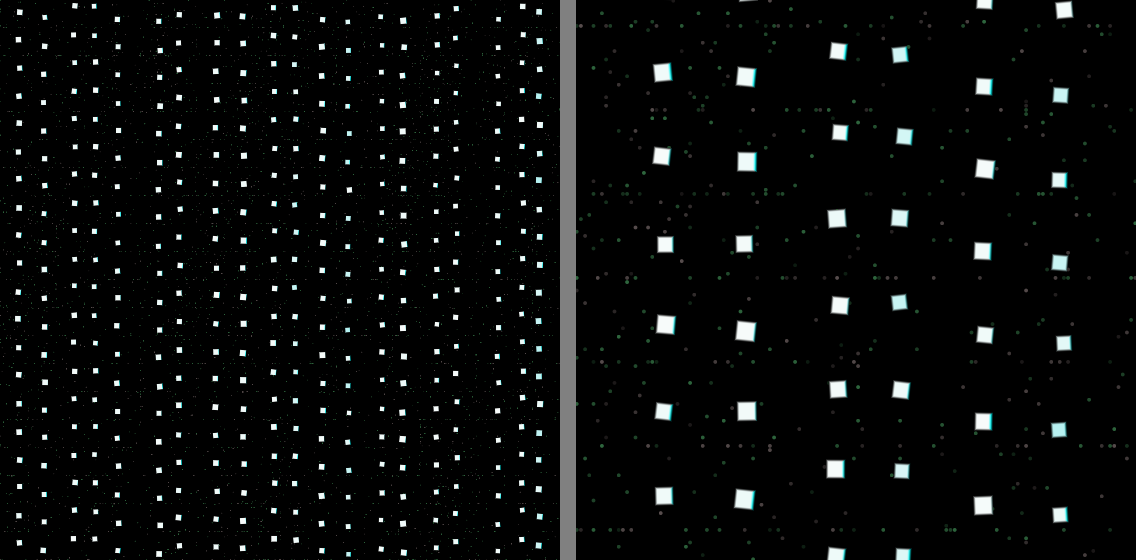
Left: the whole. Right: its middle third, enlarged.
A three.js fragment shader for this pattern:

```glsl
// Black field with a 20 by 20 grid of small pale squares, scattered by column, over faint specks.
varying vec2 vUv;

const float CELLS = 20.0;            // repeats across and down
const vec2 SIDE = vec2(0.155, 0.225); // smallest and largest square, in cells
const vec2 SPREAD = vec2(0.2, 0.8);  // range of a column's place inside its cell
const float JITTER = 0.035;          // wander of each square around that place
const float TILT = 0.12;             // largest turn of a square, in radians
const float SOFT = 0.02;             // half width of the smoothed edge, in cells
const float FRINGE = 0.022;          // sideways shift of the red edge, in cells
const float SPECKS_PER_CELL = 20.0;
const float SPECK_CHANCE = 0.008;
const float SEAM_CHANCE = 0.14;      // chance of a speck along the cell borders
const float CYAN_COLUMNS = 0.15;     // share of columns with a strong tint

const vec3 WHITE = vec3(0.97, 0.985, 0.98);
const vec3 CYAN = vec3(0.68, 0.94, 0.94);
const vec3 SPECK_GREEN = vec3(0.18, 0.40, 0.24);
const vec3 SPECK_GREY = vec3(0.34, 0.30, 0.30);

float hash(vec2 p) {
  return fract(sin(dot(p, vec2(12.9898, 78.233))) * 43758.5453);
}

vec2 hash2(vec2 p) {
  return vec2(hash(p + 3.7), hash(p + 19.3));
}

float squareCover(vec2 p, float halfSide) {
  vec2 d = abs(p) - halfSide;
  return 1.0 - smoothstep(-SOFT, SOFT, max(d.x, d.y));
}

// Position relative to the square in this cell
vec2 squareSpace(vec2 local, vec2 cell) {
  vec2 column = vec2(cell.x, 41.0);
  vec2 center = mix(vec2(SPREAD.x), vec2(SPREAD.y), hash2(column));
  center += JITTER * (2.0 * hash2(cell + 57.0) - 1.0);
  float turn = TILT * (2.0 * hash(cell + 83.0) - 1.0);
  float c = cos(turn);
  float s = sin(turn);
  return mat2(c, s, -s, c) * (local - center);
}

vec3 squares(vec2 grid) {
  vec2 cell = floor(grid);
  vec2 column = vec2(cell.x, 67.0);
  vec2 p = squareSpace(fract(grid), cell);

  // Size and tint follow the column, then vary from square to square
  float size = mix(hash(column), hash(cell + 11.0), 0.45);
  float halfSide = 0.5 * mix(SIDE.x, SIDE.y, size);
  float strong = step(1.0 - CYAN_COLUMNS, hash(column + 5.0));
  float tint = mix(0.15, 0.9, strong) * hash(cell + 29.0);

  // The red edge is pulled sideways to leave a green-cyan rim
  float shift = FRINGE * hash(cell + 37.0);
  float body = squareCover(p, halfSide);
  float red = squareCover(p + vec2(shift, 0.0), halfSide);
  return mix(WHITE, CYAN, tint) * vec3(min(red, body), body, body);
}

vec3 specks(vec2 grid) {
  vec2 fine = grid * SPECKS_PER_CELL;
  vec2 id = floor(fine);
  vec2 place = mod(id, SPECKS_PER_CELL);
  float seamRow = 1.0 - step(0.5, place.y);
  float seamColumn = 1.0 - step(0.5, place.x);
  float chance = SPECK_CHANCE + SEAM_CHANCE * max(seamRow, 0.35 * seamColumn);

  float present = step(hash(id + 7.0), chance);
  float dotCover = 1.0 - smoothstep(0.3, 0.6, length(fract(fine) - 0.5));
  float level = mix(0.25, 1.0, hash(id + 101.0));
  vec3 color = mix(SPECK_GREEN, SPECK_GREY, step(0.6, hash(id + 53.0)));
  return color * level * present * dotCover;
}

void main() {
  vec2 grid = vUv * CELLS;
  gl_FragColor = vec4(max(squares(grid), specks(grid)), 1.0);
}
```
